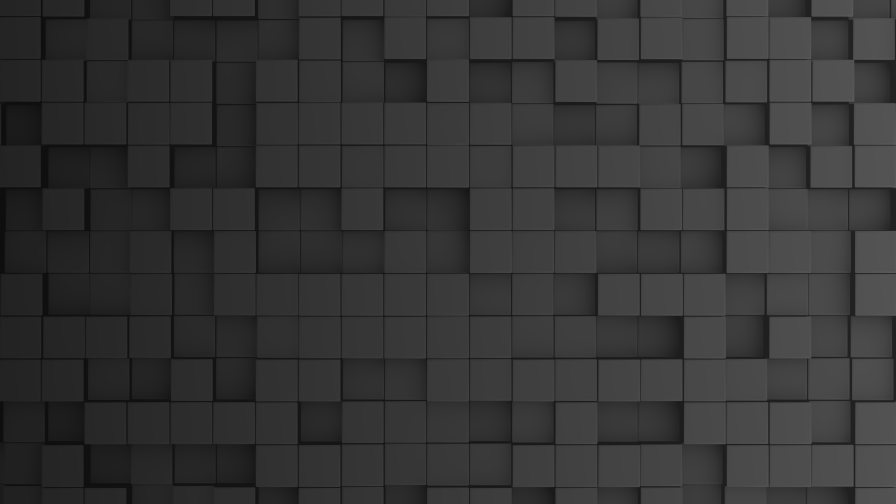
A Shadertoy shader for this background:

```glsl
const float ROWS = 11.97;        // blocks over the canvas height
const float PERSPECTIVE = 0.017; // growth of a fully raised top
const float GAP = 0.011;         // half the joint, in blocks
const float CORNER = 0.025;

float hash(vec2 cell) {
    return fract(sin(dot(cell, vec2(127.1, 311.7))) * 43758.55);
}

float blockHeight(vec2 cell) {
    return smoothstep(0.0, 0.85, hash(cell + 19.0));
}

float roundedBox(vec2 p, float halfSize, float radius) {
    vec2 d = abs(p) - halfSize + radius;
    return length(max(d, 0.0)) + min(max(d.x, d.y), 0.0) - radius;
}

// Soft darkening by the higher blocks around a top, strongest from the right
float neighbourShade(vec2 local, vec2 cell, float height) {
    float shade = 1.0;
    for (int y = -1; y <= 1; y++) {
        for (int x = -1; x <= 1; x++) {
            vec2 dir = vec2(x, y);
            float rise = max(blockHeight(cell + dir) - height, 0.0);
            float dist = length(max(abs(local - dir) - 0.5, 0.0));
            float strength = 0.26 + 0.18 * dir.x + 0.02 * dir.y;
            strength *= x * y == 0 ? 1.0 : 0.4;
            float reach = 0.05 + 0.3 * rise;
            shade *= 1.0 - strength * smoothstep(0.0, 0.9, rise) * exp(-dist / reach);
        }
    }
    return shade;
}

// Lays one block top over the tone below it
float paintTop(float tone, float light, vec2 p, vec2 cell, float pixel) {
    float height = blockHeight(cell);
    vec2 local = p / (1.0 + PERSPECTIVE * height) - cell;
    float edge = roundedBox(local, 0.5 - GAP, CORNER);
    float bevel = smoothstep(-0.06, -0.01, edge) * (local.x - local.y);
    float top = light * mix(0.96, 1.03, height);
    top *= neighbourShade(local, cell, height) * (1.0 + 0.1 * bevel);
    return mix(tone, top, smoothstep(0.7 * pixel, -0.7 * pixel, edge));
}

void mainImage(out vec4 fragColor, in vec2 fragCoord) {
    vec2 uv = fragCoord / iResolution.xy;
    vec2 p = (fragCoord - 0.5 * iResolution.xy) / iResolution.y * ROWS;
    float pixel = ROWS / iResolution.y;

    // Light falls off from right to left
    float light = mix(0.133, 0.318, uv.x);
    light *= 0.98 + 0.04 * uv.y;

    // Side walls first, then the own top, then tops leaning outward over it
    vec2 cell = floor(p + 0.5);
    vec2 inward = -sign(cell);
    float tone = light * 0.42;
    tone = paintTop(tone, light, p, cell, pixel);
    tone = paintTop(tone, light, p, cell + vec2(inward.x, 0.0), pixel);
    tone = paintTop(tone, light, p, cell + vec2(0.0, inward.y), pixel);
    tone = paintTop(tone, light, p, cell + inward, pixel);

    fragColor = vec4(vec3(tone), 1.0);
}
```
